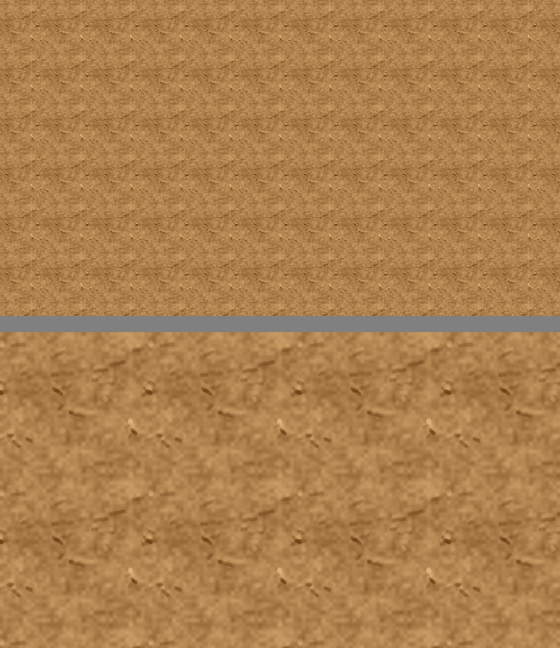
Top, the full canvas; bottom, a detail of the centre.
Give the GLSL for this texture, as a WebGL 1 fragment shader.

```glsl
precision highp float;
// Dry sandy earth made of one small square tile, repeated from the top left.
// Wrapping value noise gives the mottling and grit; hashed short crevices
// with lit rims, and a few pale pebbles, are scattered inside the tile.

uniform vec2 u_resolution;

const float TILES_ACROSS = 11.3;   // per 16:9 canvas width
const float ASPECT = 16.0 / 9.0;
const vec3 DARK_EARTH = vec3(0.59, 0.41, 0.22);
const vec3 PALE_EARTH = vec3(0.75, 0.57, 0.36);
const float BASE_TONE = 0.58;
const float BAND_TONE = 0.07;      // paler strip along the tile seam
const float CREVICE_DEPTH = 0.85;
const float RIM_LIGHT = 0.40;
const float PEBBLE_LIGHT = 0.90;
const float MARK_WIDTH = 0.012;
const int CREVICES = 26;
const int PEBBLES = 5;
const float TAU = 6.28319;

float hash(vec2 p) {
  vec3 q = fract(vec3(p.xyx) * 0.1031);
  q += dot(q, q.yzx + 33.33);
  return fract((q.x + q.y) * q.z);
}

vec2 hash2(float n) {
  return vec2(hash(vec2(n, 3.7)), hash(vec2(n, 19.3)));
}

// Value noise that wraps after a whole number of cells; centred on zero.
float wrapNoise(vec2 uv, vec2 cells, float seed) {
  vec2 p = uv * cells;
  vec2 i = floor(p);
  vec2 f = fract(p);
  f = f * f * (3.0 - 2.0 * f);
  vec2 a = mod(i, cells) + seed;
  vec2 b = mod(i + 1.0, cells) + seed;
  float low = mix(hash(a), hash(vec2(b.x, a.y)), f.x);
  float high = mix(hash(vec2(a.x, b.y)), hash(b), f.x);
  return mix(low, high, f.y) - 0.5;
}

// Shortest offset between two places on the repeating tile.
vec2 wrapOffset(vec2 d) {
  return fract(d + 0.5) - 0.5;
}

float segmentDistance(vec2 p, vec2 halfSpan) {
  float t = clamp(dot(p, halfSpan) / dot(halfSpan, halfSpan), -1.0, 1.0);
  return length(p - halfSpan * t);
}

float softMark(float d, float width, float blur) {
  return 1.0 - smoothstep(width - blur, width + blur, d);
}

// Mottling from broad patches down to single grains.
float mottling(vec2 uv) {
  float tone = 0.38 * wrapNoise(uv, vec2(4.0, 5.0), 11.0);
  tone += 0.48 * wrapNoise(uv, vec2(9.0, 12.0), 37.0);
  tone += 0.65 * wrapNoise(uv, vec2(19.0, 23.0), 71.0);
  tone += 0.70 * wrapNoise(uv, vec2(38.0), 113.0);
  return tone;
}

// Dark, mostly level crevices broken up by grit, each with a lit rim above.
float creviceTone(vec2 uv, float blur) {
  float tone = 0.0;
  for (int i = 0; i < CREVICES; i++) {
    float id = float(i) + 1.0;
    vec2 place = hash2(id + 200.0);
    place.y = 0.12 + 0.78 * place.y;
    vec2 shape = hash2(id + 50.0);
    vec2 span = vec2(0.012 + 0.04 * shape.x * shape.x, 0.04 * (shape.y - 0.5));
    vec2 d = wrapOffset(uv - place);
    float strength = 0.3 + 0.7 * shape.y;
    float cut = softMark(segmentDistance(d, span), MARK_WIDTH, blur);
    float rim = softMark(segmentDistance(d + vec2(0.0, 0.03), span), MARK_WIDTH, blur);
    tone += strength * (RIM_LIGHT * rim - CREVICE_DEPTH * cut);
  }
  return tone * (1.0 + 1.2 * wrapNoise(uv, vec2(31.0, 29.0), 151.0));
}

// Small pale stones; the first is the largest and brightest.
float pebbleTone(vec2 uv, float blur) {
  float tone = 0.0;
  for (int i = 0; i < PEBBLES; i++) {
    float id = float(i);
    vec2 place = i == 0 ? vec2(0.63, 0.72) : hash2(id + 120.0);
    vec2 d = wrapOffset(uv - place) * vec2(1.0, 0.8);
    tone += softMark(length(d), 0.017, blur) * PEBBLE_LIGHT / (1.0 + 0.4 * id);
  }
  return tone;
}

void main() {
  // Tile coordinates, with y running down from the top edge.
  vec2 fromTop = vec2(gl_FragCoord.x, u_resolution.y - gl_FragCoord.y);
  float scale = TILES_ACROSS / (ASPECT * u_resolution.y);
  vec2 uv = fract(fromTop * scale);
  float blur = max(0.006, 0.5 * scale);

  float tone = BASE_TONE + BAND_TONE * cos(TAU * uv.y);
  tone += mottling(uv) + creviceTone(uv, blur) + pebbleTone(uv, blur);

  vec3 colour = mix(DARK_EARTH, PALE_EARTH, clamp(tone, -0.9, 1.8));
  gl_FragColor = vec4(colour, 1.0);
}
```
